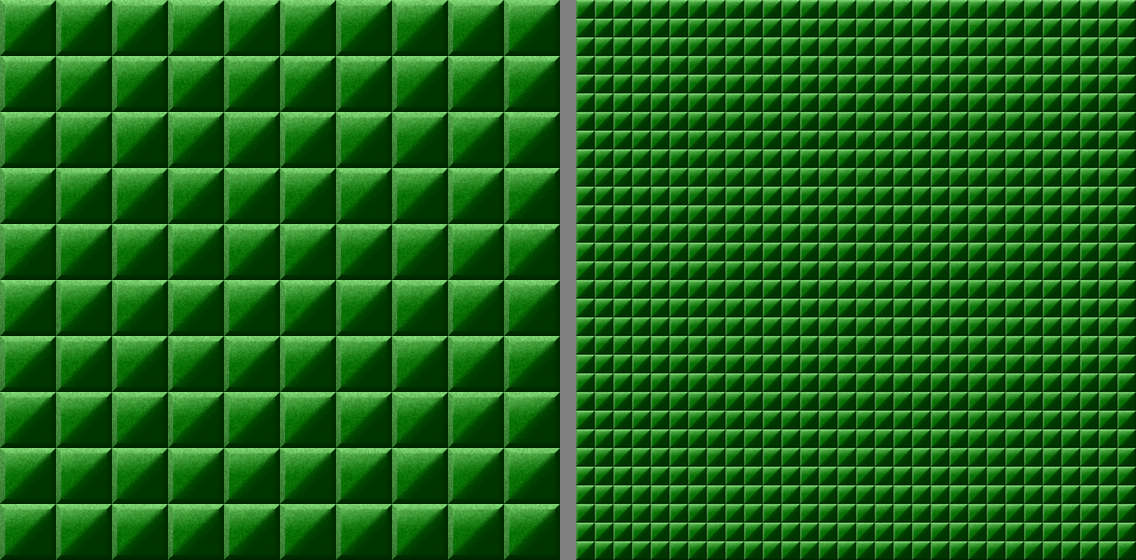
Left, the tile; right, the same tile 3 across and 3 down.
A Shadertoy shader for this pattern:

```glsl
// Ten by ten glossy green bevelled tiles, lit from the upper left.
// Each tile has four mitred bevels around a face split along its diagonal;
// wrapped grain roughens the lit parts and 3x3 samples smooth every edge.

const float TILES = 10.0;
const float GRAIN = 50.0;   // grain cells along one tile
const float BEVEL = 0.092;  // bevel width as a part of the tile

float hash(vec2 cell) {
    cell = mod(cell, TILES * GRAIN);
    vec3 p = fract(cell.xyx * 0.1031);
    p += dot(p, p.yzx + 33.33);
    return fract((p.x + p.y) * p.z);
}

// Value noise that wraps at the canvas edges
float grainNoise(vec2 p) {
    vec2 cell = floor(p), f = fract(p);
    f = f * f * (3.0 - 2.0 * f);
    return mix(mix(hash(cell), hash(cell + vec2(1, 0)), f.x),
               mix(hash(cell + vec2(0, 1)), hash(cell + vec2(1, 1)), f.x), f.y);
}

// Flat centre: f runs from the upper left (0,0) to the lower right (1,1)
vec3 faceColor(vec2 f) {
    float diagonal = 1.0 - f.x - f.y;
    vec3 shade = mix(vec3(0.0, 0.205, 0.0), vec3(0.01, 0.27, 0.005),
                     smoothstep(-0.4, 0.0, diagonal));
    vec3 lit = vec3(0.03, 0.44, 0.015);

    // Sheen falls off down the face and more slowly to the right
    float sheen = 1.0 - smoothstep(-0.08, 0.58, f.y + 0.16 * f.x);
    lit = mix(lit, vec3(0.35, 0.69, 0.31), sheen);

    // Thin glint along the upper and left rims
    float rim = 1.0 - smoothstep(0.0, 0.035, min(f.x, f.y));
    lit += vec3(0.06, 0.07, 0.06) * rim * (1.0 - f.y);
    return mix(shade, lit, smoothstep(-0.1, 0.13, diagonal));
}

vec3 tileColor(vec2 uv) {
    vec2 q = fract(uv * TILES);
    q.y = 1.0 - q.y;
    vec2 nearSide = min(q, 1.0 - q);
    float edge = min(nearSide.x, nearSide.y);
    vec3 color;

    if (edge > BEVEL) {
        color = faceColor((q - BEVEL) / (1.0 - 2.0 * BEVEL));
    } else if (nearSide.y < nearSide.x) {
        // Upper bevel is brightest, lower bevel is darkest
        color = q.y < 0.5
            ? mix(vec3(0.50, 0.84, 0.46), vec3(0.41, 0.75, 0.37), edge / BEVEL)
            : mix(vec3(0.0, 0.14, 0.0), vec3(0.0, 0.19, 0.0), edge / BEVEL);
    } else {
        // Left bevel dims towards the foot, right bevel stays in shade
        color = q.x < 0.5
            ? mix(vec3(0.33, 0.64, 0.30), vec3(0.20, 0.46, 0.18), q.y)
            : mix(vec3(0.0, 0.16, 0.0), vec3(0.0, 0.195, 0.0), edge / BEVEL);
    }

    float grain = grainNoise(uv * TILES * GRAIN) - 0.5;
    return color + grain * (0.02 + 0.2 * color.g) * vec3(0.75, 1.0, 0.75)
                 * smoothstep(0.1, 0.5, color.g);
}

void mainImage(out vec4 fragColor, in vec2 fragCoord) {
    vec3 sum = vec3(0.0);
    for (int y = -1; y <= 1; y++) {
        for (int x = -1; x <= 1; x++) {
            sum += tileColor((fragCoord + vec2(x, y) / 3.0) / iResolution.xy);
        }
    }
    fragColor = vec4(clamp(sum / 9.0, 0.0, 1.0), 1.0);
}
```
